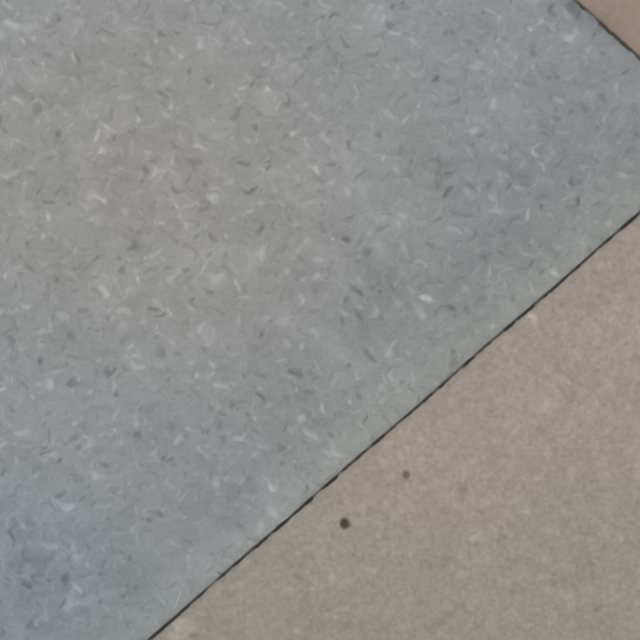
Reproduce this texture procedurally as a Shadertoy shader.

```glsl
// Draws a grey stone paving slab meeting sandy slabs along two dark diagonal joints.

// Joint end points, in canvas units
const vec2 LOWER_A = vec2(0.232, 0.0);
const vec2 LOWER_B = vec2(1.0, 0.668);
const vec2 UPPER_A = vec2(0.898, 1.0);
const vec2 UPPER_B = vec2(1.0, 0.909);
const float LOWER_WIDTH = 0.0019;
const float UPPER_WIDTH = 0.0026;
const float JOINT_SOFTNESS = 0.0014;

// Stone colours
const vec3 GREY_STONE = vec3(0.566, 0.573, 0.577);
const vec3 WARM_TINT  = vec3(0.012, 0.002, -0.010);
const vec3 BLUE_TINT  = vec3(-0.032, -0.014, -0.002);
const vec3 EDGE_TINT  = vec3(0.010, 0.014, -0.006);
const vec3 SAND_STONE = vec3(0.608, 0.574, 0.532);
const vec3 PINK_STONE = vec3(0.590, 0.530, 0.485);
const vec3 JOINT_DARK = vec3(0.205, 0.205, 0.200);

// Texture strengths
const float MOTTLE = 0.036;
const float GRAIN = 0.022;
const float FLECK = 0.075;

// Stains: centre, radius, brightness change
const int STAIN_COUNT = 11;
const vec4 STAINS[STAIN_COUNT] = vec4[](
    vec4(0.684, 0.727, 0.045, -0.022), vec4(0.085, 0.776, 0.018, -0.035),
    vec4(0.164, 0.591, 0.004, -0.130), vec4(0.755, 0.797, 0.004, -0.110),
    vec4(0.040, 0.108, 0.022, -0.050), vec4(0.115, 0.140, 0.018, 0.040),
    vec4(0.110, 0.063, 0.013, 0.045), vec4(0.443, 0.499, 0.013, 0.035),
    vec4(0.522, 0.626, 0.004, 0.070), vec4(0.833, 0.503, 0.009, 0.080),
    vec4(0.281, 0.014, 0.012, 0.050));

// Pits: centre, radius, darkness
const vec4 LARGE_PIT = vec4(0.538, 0.184, 0.0068, 0.85);
const vec4 SMALL_PIT = vec4(0.634, 0.258, 0.0048, 0.50);

vec3 hash3(vec2 cell) {
    vec3 q = fract(cell.xyx * vec3(0.1031, 0.1030, 0.0973));
    q += dot(q, q.yxz + 33.33);
    return fract((q.xxy + q.yzz) * q.zyx);
}

// Cellular noise: soft light and dark blobs scattered one per cell
float blobNoise(vec2 p) {
    vec2 cell = floor(p);
    float sum = 0.0;
    for (int y = -1; y <= 1; y++)
    for (int x = -1; x <= 1; x++) {
        vec2 neighbour = cell + vec2(x, y);
        vec3 h = hash3(neighbour + 57.0);
        vec2 d = neighbour + h.xy - p;
        float w = max(0.0, 1.0 - dot(d, d));
        sum += (2.0 * h.z - 1.0) * w * w;
    }
    return sum;
}

float layeredBlobs(vec2 p) {
    float sum = 0.0, amp = 0.36;
    for (int i = 0; i < 5; i++) {
        sum += amp * blobNoise(p);
        p = mat2(1.6, 1.2, -1.2, 1.6) * p + 7.3;
        amp *= 0.88;
    }
    return sum;
}

// Sparse signed flecks: only the peaks of the noise remain
float flecks(vec2 p) {
    float n = blobNoise(p);
    return sign(n) * max(0.0, abs(n) - 0.55);
}

// Signed distance to a line, positive on the left of a to b
float lineSide(vec2 p, vec2 a, vec2 b) {
    vec2 dir = normalize(b - a);
    return dot(p - a, vec2(-dir.y, dir.x));
}

float glow(vec2 p, vec2 centre, float tightness) {
    return exp(-tightness * dot(p - centre, p - centre));
}

float pitMask(vec2 p, vec4 pit, float wobble, float px) {
    float d = length((p - pit.xy) * vec2(1.0, 0.9)) - pit.z * (1.0 + 0.6 * wobble);
    return pit.w * (1.0 - smoothstep(-0.0025 - px, 0.0025 + px, d));
}

void mainImage(out vec4 fragColor, in vec2 fragCoord) {
    vec2 uv = fragCoord / iResolution.xy;
    float px = 1.0 / iResolution.y;

    // Mottling, grain and flecks; a small warp breaks up round shapes
    float rough = blobNoise(uv * 60.0 + 29.0);
    float fine = blobNoise(uv * 130.0 + 5.0);
    vec2 warped = uv + 0.008 * vec2(rough, blobNoise(uv * 45.0 + 71.0));
    float broad = blobNoise(warped * 5.0 + 3.0);
    float mottle = layeredBlobs(warped * vec2(15.0, 18.0));
    float grain = blobNoise(uv * 190.0) + 0.6 * blobNoise(uv * 95.0 + 11.0);
    vec2 slanted = mat2(0.8, 0.6, -0.6, 0.8) * warped;
    float fleck = flecks(slanted * vec2(120.0, 75.0) + 41.0) + flecks(slanted * vec2(60.0, 95.0) + 83.0);

    // Joints, almost straight
    float lower = lineSide(uv, LOWER_A, LOWER_B) + 0.0005 * sin(uv.x * 31.0) + 0.0004 * rough + 0.0004 * fine;
    float upper = lineSide(uv, UPPER_A, UPPER_B) + 0.0008 * rough + 0.0008 * fine;

    // Grey slab: warm left, blue lower left, dim band and pale rim by the joint
    vec3 grey = GREY_STONE;
    grey += WARM_TINT * glow(uv, vec2(0.22, 0.66), 7.0);
    grey += BLUE_TINT * glow(uv, vec2(0.04, 0.12), 9.0);
    grey += EDGE_TINT * exp(-abs(lower) * 26.0);
    grey -= 0.022 * smoothstep(0.02, 0.08, lower) * (1.0 - smoothstep(0.12, 0.32, lower));
    grey -= 0.012 * smoothstep(0.45, 0.85, uv.x);
    grey += MOTTLE * mottle + 0.004 * broad + 0.4 * GRAIN * grain + FLECK * fleck;

    // Sandy slabs, with a coarser grain
    vec3 sand = SAND_STONE + vec3(0.006, 0.002, -0.003) * broad;
    sand -= vec3(0.032, 0.020, 0.012) * (1.0 - smoothstep(0.0, 0.35, uv.y));
    sand += 0.5 * MOTTLE * mottle + GRAIN * grain + 0.4 * FLECK * fleck;
    vec3 pink = PINK_STONE + 0.5 * MOTTLE * mottle + 0.5 * GRAIN * grain;

    vec3 col = mix(sand, grey, smoothstep(-0.002 - px, 0.002 + px, lower));
    col = mix(col, pink, smoothstep(-0.002 - px, 0.002 + px, upper));

    // Stains, broken up by the roughness, and pits
    for (int i = 0; i < STAIN_COUNT; i++) {
        vec2 d = (warped - STAINS[i].xy) / STAINS[i].z;
        col += STAINS[i].w * exp(-dot(d, d)) * clamp(0.8 + 1.2 * rough + 0.8 * fine, 0.0, 1.8);
    }
    float pits = max(pitMask(uv, LARGE_PIT, rough, px), pitMask(uv, SMALL_PIT, rough, px));
    col = mix(col, vec3(0.25, 0.22, 0.19), pits);

    // Joint shadows and dark gaps with worn, soft borders
    col *= 1.0 - 0.15 * exp(-abs(lower) / 0.0045) - 0.18 * exp(-abs(upper) / 0.008);
    float soft = JOINT_SOFTNESS + 0.5 * px;
    float wear = clamp(0.88 + 0.35 * rough + 0.3 * fine, 0.5, 1.0);
    float lowerGap = 1.0 - smoothstep(-soft, soft, abs(lower) - LOWER_WIDTH * (1.0 + 0.35 * rough));
    float upperGap = 1.0 - smoothstep(-soft, soft, abs(upper) - UPPER_WIDTH * (1.0 + 0.4 * rough));
    col = mix(col, JOINT_DARK, wear * lowerGap);
    col = mix(col, JOINT_DARK, 0.75 * wear * upperGap);

    fragColor = vec4(clamp(col, 0.0, 1.0), 1.0);
}
```
